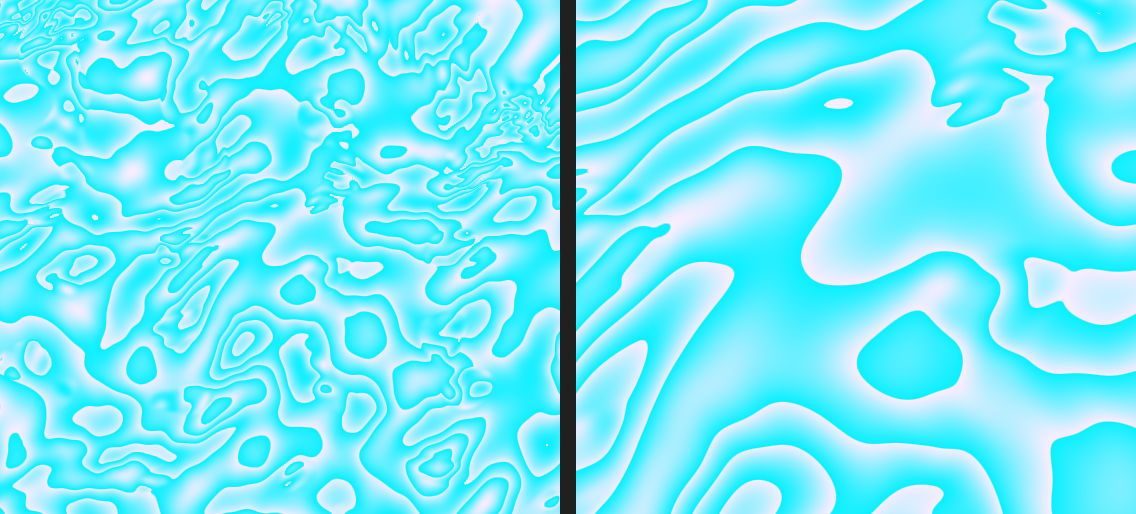
Left: the whole. Right: its middle third, enlarged.
This texture is drawn by a Shadertoy shader. Its source:

```glsl
// Marbled contour field in cyan and pinkish white: a smooth height field made of
// layered sines is warped, squeezed into slanted strata and wrapped as a sawtooth,
// so every level ends in a crisp edge. Fine ripples gather near the top.

#define LOW_COLOR   vec3(0.04, 0.94, 1.00)
#define HIGH_COLOR  vec3(1.00, 0.93, 1.00)
#define RELIEF      0.50   // height of the main field, in levels
#define WAVE_MIN    18.0   // lowest and highest spatial frequency
#define WAVE_MAX    62.0
#define WARP        0.018  // strength of the coordinate warp
#define STRATA      0.11   // squeeze of the middle strata
#define RIPPLE      0.42   // height of the fine ripples
#define SPECKLE     0.20   // height of the scattered small rings
#define LOW_BIAS    0.16   // shifts the tone shares towards cyan
#define EDGE_PIXELS 1.1    // softness of the level edges

// Sum of plane waves in spread directions; steeper waves are lower.
float layeredSines(vec2 p, float seed) {
    float height = 0.0;
    for (int i = 0; i < 16; i++) {
        float n = float(i);
        float angle = n * 2.4 + seed;
        float k = mix(WAVE_MIN, WAVE_MAX, fract(n * 0.7549 + seed * 0.37));
        float phase = (n + 1.0) * (n + 2.3) * (1.7 + seed);
        height += sin(dot(p, vec2(cos(angle), sin(angle))) * k + phase) * WAVE_MIN / k;
    }
    return height;
}

// Soft elliptical spot.
float spot(vec2 p, vec2 center, vec2 radius) {
    vec2 d = (p - center) / radius;
    return exp(-dot(d, d));
}

// Bends the plane and squeezes it vertically along two slanted lines.
vec2 warpPlane(vec2 p) {
    vec2 q = p + WARP * sin(p.yx * vec2(15.0, 12.0) + vec2(1.3, 4.1));
    q += 0.35 * WARP * sin(q.yx * vec2(43.0, 37.0) + vec2(2.0, 0.7));
    q += 0.10 * WARP * sin(q.yx * vec2(97.0, 121.0) + q * 30.0);
    float middle = q.y - 0.55 - 0.12 * q.x;
    float lower = q.y - 0.04 - 0.35 * q.x;
    float leftSide = 1.0 - smoothstep(0.2, 0.55, p.x);
    q.y += STRATA * tanh(middle / 0.07) + 0.07 * leftSide * tanh(lower / 0.05);
    q.y -= 0.15 * p.x;
    return q * vec2(0.85, 1.0);
}

float heightField(vec2 p) {
    vec2 q = warpPlane(p);
    float height = RELIEF * layeredSines(q, 0.6);

    // Slanted lens shapes around the upper left
    float lenses = spot(p, vec2(0.18, 0.94), vec2(0.24, 0.08));
    vec2 slanted = vec2(q.x * 1.1, (p.y - 0.25 * p.x) * 2.6);
    height += 0.4 * lenses * layeredSines(slanted, 2.2);

    // Dense ripples in the corner and at both ends of the arc
    float dense = spot(p, vec2(0.07, 0.97), vec2(0.11, 0.055));
    dense += 0.8 * spot(p, vec2(0.57, 0.97), vec2(0.08, 0.03));
    dense += 0.8 * spot(p, vec2(1.01, 0.78), vec2(0.06, 0.045));
    height += RIPPLE * dense * layeredSines(q * 5.0, 3.1);

    // Steep streaks hanging along the arc
    float x = p.x - 0.5;
    float arc = (p.y - 0.96 + 0.65 * x * x) / 0.04;
    float streaks = exp(-arc * arc) * smoothstep(0.05, 0.2, x);
    height += RIPPLE * 0.7 * streaks * layeredSines(vec2(p.x + 0.3 * p.y, p.y * 0.3) * 5.0, 4.3);

    // Scattered patches of small rings
    float patches = smoothstep(0.9, 1.9, layeredSines(p * 0.9, 5.2));
    height += SPECKLE * patches * layeredSines(q * 3.2, 1.4);
    return height;
}

void mainImage(out vec4 fragColor, in vec2 fragCoord) {
    vec2 p = fragCoord / iResolution.y;
    float height = heightField(p);

    // Sawtooth with a softened drop
    float level = fract(height);
    float edge = clamp(fwidth(height) * EDGE_PIXELS, 0.001, 0.6);
    float tone = min(level, (1.0 - level) / edge);
    tone -= LOW_BIAS * tone * (1.0 - tone);

    fragColor = vec4(mix(LOW_COLOR, HIGH_COLOR, tone), 1.0);
}
```
